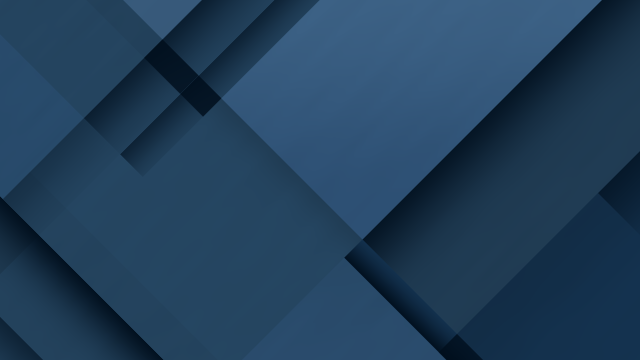
A WebGL 2 fragment shader for this background:

```glsl
#version 300 es
precision highp float;
// Overlapping diagonal paper panels in navy and steel blue.
// Two 45 degree axes, "rise" and "fall", cut the canvas into panels;
// soft shadows decay away from each raised edge, with faint grain on top.

uniform vec2 u_resolution;
out vec4 fragColor;

const vec3 NIGHT = vec3(0.00, 0.055, 0.11);
const vec3 DEEP  = vec3(0.07, 0.175, 0.275);
const vec3 SLATE = vec3(0.145, 0.272, 0.38);
const vec3 STEEL = vec3(0.175, 0.31, 0.45);
const vec3 SKY   = vec3(0.235, 0.38, 0.52);

// Positions of the panel edges along each axis, in canvas heights.
const float RISE_1 = 0.560, RISE_2 = 0.762, RISE_3 = 0.888;
const float RISE_4 = 1.672, RISE_5 = 2.197;
const float FALL_1 = -0.880, FALL_2 = -0.545, FALL_3 = -0.395;
const float FALL_4 = -0.095, FALL_5 = 0.240, FALL_6 = 0.342, FALL_7 = 1.125;

float hash(vec2 p) {
    p = fract(p * vec2(0.1031, 0.1137));
    p += dot(p, p.yx + 33.33);
    return fract((p.x + p.y) * p.x * 17.0);
}

float noise(vec2 p) {
    vec2 i = floor(p), f = fract(p);
    f = f * f * (3.0 - 2.0 * f);
    return mix(mix(hash(i), hash(i + vec2(1, 0)), f.x),
               mix(hash(i + vec2(0, 1)), hash(i + vec2(1, 1)), f.x), f.y);
}

// Antialiased half plane: 1 where v is beyond the edge.
float beyond(float v, float edge, float soft) {
    return clamp((v - edge) / soft + 0.5, 0.0, 1.0);
}

float band(float v, float lo, float hi, float soft) {
    return beyond(v, lo, soft) * (1.0 - beyond(v, hi, soft));
}

// Shadow that starts at an edge and fades over the given reach.
float shadow(float v, float edge, float reach, float soft) {
    float d = max(v - edge, 0.0) / reach;
    return beyond(v, edge, soft) * exp(-d * d - 0.6 * d);
}

void main() {
    vec2 p = gl_FragCoord.xy / u_resolution.y;
    float top = 1.0 - p.y;
    float rise = p.x + top;
    float fall = p.x - top;
    float soft = 1.5 / u_resolution.y;

    float right = beyond(fall, FALL_6, soft);
    float overlap = band(fall, FALL_5, FALL_6, soft);
    float corner = 1.0 - beyond(rise, RISE_1, soft);
    float far = beyond(rise, RISE_4, soft);

    // Central panel, shaded beside the raised panel to its right.
    vec3 color = SLATE * (1.0 - 0.04 * band(fall, FALL_2, FALL_3, soft));
    color *= 1.0 - 0.13 * shadow(-fall, -FALL_6, 0.10, soft);

    // Two ribbons between the corner and the central panel.
    float ribbonA = band(rise, RISE_1, RISE_2, soft);
    float ribbonB = band(rise, RISE_2, RISE_3, soft);
    float inner = beyond(fall, FALL_4, soft);
    float depthA = mix(0.36, 0.72, inner) * shadow(rise, RISE_1, 0.17, soft);
    float depthB = 0.65 * inner * shadow(rise, RISE_2, 0.12, soft);
    color = mix(color, NIGHT, ribbonA * depthA);
    color = mix(color, NIGHT, ribbonB * depthB);
    float crossing = overlap * max(ribbonA, ribbonB);
    color = mix(color, NIGHT, crossing * 0.82);

    // Bright panel, lighter toward the top.
    vec3 bright = mix(SKY, STEEL, smoothstep(-0.05, 0.6, top));
    color = mix(color, bright, right * band(rise, RISE_3, RISE_4, soft));

    // Upper left corner and its bright tip.
    vec3 cornerColor = mix(SLATE * vec3(1.07, 1.07, 1.1), SLATE * 0.98, inner);
    cornerColor *= 1.0 - 0.05 * beyond(fall, FALL_5, soft);
    cornerColor = mix(cornerColor, SKY * 0.92, right);
    color = mix(color, cornerColor, corner);

    // Lower panel, with the shadowed ribbon on its right side.
    vec3 lower = mix(SLATE, STEEL, 0.35 + 0.3 * smoothstep(0.7, 1.0, top));
    vec3 ribbon = mix(DEEP * 1.2, NIGHT, 0.95 * shadow(fall, FALL_5, 0.09, soft));
    ribbon = mix(ribbon, NIGHT, 0.8 * beyond(rise, RISE_5, soft));
    lower = mix(lower, ribbon, beyond(fall, FALL_5, soft));

    // Right side: wide shadowed band, then a darker outer sheet.
    vec3 side = mix(SLATE * 0.86, NIGHT, 0.85 * shadow(rise, RISE_4, 0.20, soft));
    vec3 outer = mix(DEEP, DEEP * 1.12, smoothstep(RISE_5, 2.6, rise));
    float notch = beyond(fall, FALL_7, soft) * shadow(rise, RISE_5, 0.22, soft);
    outer = mix(outer, NIGHT, 0.65 * notch);
    side = mix(side, outer, beyond(rise, RISE_5, soft));
    color = mix(color, mix(lower, side, right), far);

    // Lower left: stepped sheets falling away beneath the centre.
    float under = 1.0 - beyond(fall, FALL_2, soft);
    vec3 sheet = SLATE * mix(0.84, 0.95, beyond(rise, RISE_2, soft));
    sheet = mix(sheet, NIGHT, 0.95 * shadow(-fall, -FALL_2, 0.15, soft));
    sheet = mix(sheet, NIGHT, 0.6 * shadow(-fall, -FALL_1, 0.15, soft));
    color = mix(color, sheet, under);

    // Faint grain stretched along the rising diagonal.
    float grain = noise(vec2(rise * 26.0, fall * 5.0) + 40.0) - 0.5;
    color *= 1.0 + 0.025 * grain;
    fragColor = vec4(color, 1.0);
}
```
